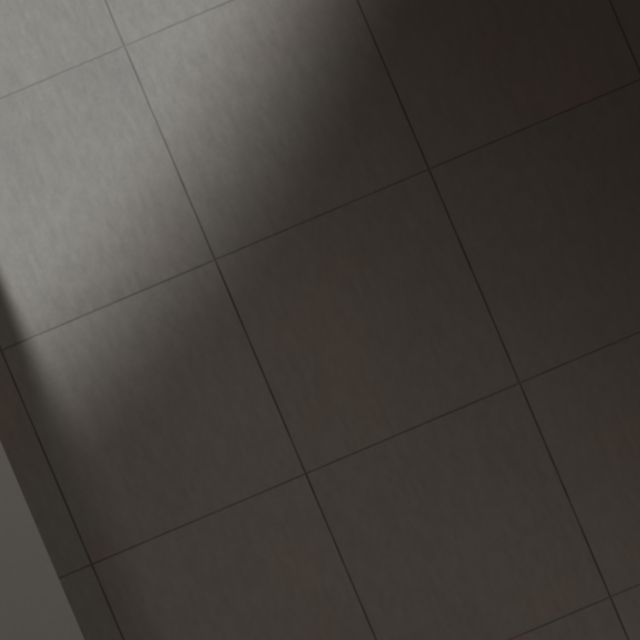
A WebGL 2 fragment shader for this texture:

```glsl
#version 300 es
precision highp float;
// Dim stone floor of square tiles laid at a slant, with a soft pool of light.
// A rotated unit grid gives joints and per-tile tone; stretched value noise
// gives the stone grain; a bowed half-plane fades the light into shadow.

uniform vec2 u_resolution;
out vec4 outColor;

#define TILE_SIZE 0.363
#define TILE_ANGLE 0.401
#define GRID_CORNER vec2(0.336, 0.594)
#define JOINT_WIDTH 0.009
#define JOINT_DEPTH vec2(0.32, 0.21)
#define GRAIN 0.09
#define WALL_EDGE -1.155
#define STONE vec3(0.243, 0.224, 0.202)
#define STONE_DIM vec3(0.145, 0.128, 0.112)
#define STONE_LIT vec3(0.540, 0.532, 0.515)
#define WALL vec3(0.318, 0.306, 0.290)

float hash(vec2 p) {
  return fract(sin(dot(p, vec2(127.1, 311.7))) * 43758.5453);
}

float valueNoise(vec2 p) {
  vec2 cell = floor(p), f = fract(p);
  f = f * f * (3.0 - 2.0 * f);
  float low = mix(hash(cell), hash(cell + vec2(1, 0)), f.x);
  float high = mix(hash(cell + vec2(0, 1)), hash(cell + vec2(1, 1)), f.x);
  return mix(low, high, f.y);
}

float fbm(vec2 p) {
  float sum = 0.0, weight = 0.5;
  for (int i = 0; i < 4; i++) {
    sum += weight * valueNoise(p);
    p = mat2(1.6, 1.2, -1.2, 1.6) * p + 7.3;
    weight *= 0.5;
  }
  return sum;
}

// Light reaching the floor: x is the pool of light, y is the wall shadow mask.
vec2 lighting(vec2 uv, vec2 tilePos) {
  vec2 rel = uv - vec2(0.39, 0.635);
  float along = dot(rel, vec2(0.555, 0.832));
  float inside = dot(rel, vec2(-0.832, 0.555)) - 0.28 * along * along;
  float pool = smoothstep(-0.075, 0.27, inside);
  float blur = 0.04 + 0.07 * smoothstep(0.3, -0.6, tilePos.y);
  float open = smoothstep(-0.88 - blur, -0.88 + blur, tilePos.x);
  return vec2(pool * open, open);
}

// Joint coverage: x for lines across the rows, y for lines along them.
vec2 joints(vec2 tilePos, float pixel) {
  vec2 dist = abs(fract(tilePos + 0.5) - 0.5);
  float soft = max(pixel, 0.005);
  return 1.0 - smoothstep(vec2(0.5 * JOINT_WIDTH - soft),
                          vec2(0.5 * JOINT_WIDTH + soft), dist);
}

void main() {
  vec2 uv = gl_FragCoord.xy / u_resolution;
  float c = cos(TILE_ANGLE), s = sin(TILE_ANGLE);
  vec2 tilePos = mat2(c, -s, s, c) * (uv - GRID_CORNER) / TILE_SIZE;
  float pixel = 1.0 / (min(u_resolution.x, u_resolution.y) * TILE_SIZE);
  vec2 tileId = floor(tilePos);

  // Ambient falloff towards the upper right, then the pool of light
  float dimming = smoothstep(0.7, 2.0, dot(uv, vec2(0.9, 1.1)));
  vec2 light = lighting(uv, tilePos);
  vec3 color = mix(STONE, STONE_DIM, dimming) * mix(0.84, 1.0, light.y);
  color = mix(color, STONE_LIT, light.x);

  // Stone: broad clouds, streaked grain, fine speckle, faint warm stains
  vec2 stonePos = tilePos + 9.0 * hash(tileId);
  float clouds = fbm(stonePos * 3.0) - 0.47;
  float streaks = fbm(stonePos * vec2(46.0, 17.0)) - 0.47;
  float speckle = valueNoise(stonePos * 75.0) - 0.5;
  float tone = 0.6 * clouds + 1.1 * streaks + 0.35 * speckle;
  tone += 0.3 * (hash(tileId + 3.7) - 0.5);
  color *= 1.0 + GRAIN * tone;
  float stain = smoothstep(0.56, 0.78, fbm(stonePos * 2.3 + 31.0));
  color += vec3(0.012, -0.003, -0.005) * stain * (1.0 - light.x);

  // Joints are shallower where the light washes over them
  vec2 groove = joints(tilePos, pixel) * JOINT_DEPTH;
  groove *= 0.8 + 0.4 * valueNoise(tilePos * 14.0);
  color *= 1.0 - max(groove.x, groove.y) * mix(1.0, 0.5, light.x);

  // Plain wall beside the floor
  float wall = 1.0 - smoothstep(-1.0, 1.0, (tilePos.x - WALL_EDGE) / max(pixel, 0.006));
  vec3 wallColor = WALL * (0.95 + 0.25 * uv.y + 0.02 * speckle);
  color = mix(color, wallColor, wall);

  outColor = vec4(color, 1.0);
}
```
